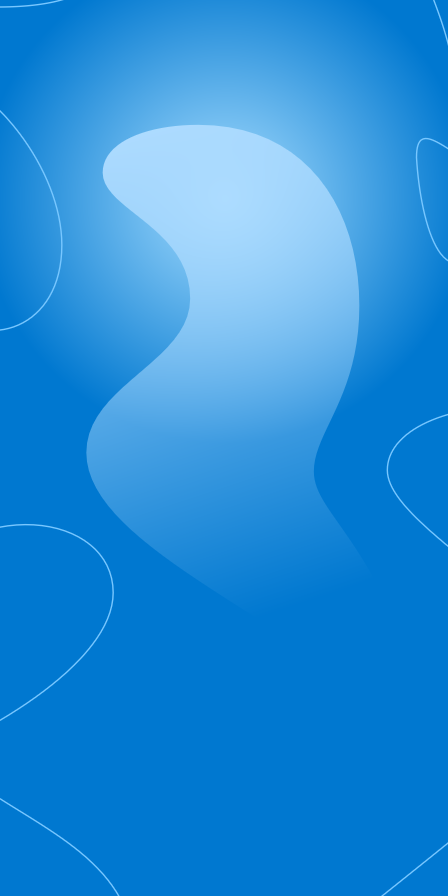
This background is drawn by a Shadertoy shader. Its source:

```glsl
// Blue backdrop with a soft radial glow, a fading wavy blob and thin curved outlines.

// Adds a cubic Bezier to a path: x holds the nearest distance, y the inside sign.
void addCurve(vec2 p, vec2 a, vec2 b, vec2 c, vec2 d, inout vec2 path) {
    const int STEPS = 20;
    vec2 from = a;
    for (int i = 1; i <= STEPS; i++) {
        float t = float(i) / float(STEPS), s = 1.0 - t;
        vec2 to = s*s*s*a + 3.0*s*s*t*b + 3.0*s*t*t*c + t*t*t*d;
        vec2 edge = to - from, rel = p - from;
        float along = clamp(dot(rel, edge) / dot(edge, edge), 0.0, 1.0);
        path.x = min(path.x, length(rel - edge * along));
        // Even-odd crossing test
        if ((from.y > p.y) != (to.y > p.y) && rel.x < edge.x * rel.y / edge.y)
            path.y = -path.y;
        from = to;
    }
}

// Signed distance to the blob, negative inside
float blobDistance(vec2 p) {
    vec2 path = vec2(1e4, 1.0);
    addCurve(p, vec2(88, 148), vec2(88, 122), vec2(125, 107), vec2(170, 107), path);
    addCurve(p, vec2(170, 107), vec2(262, 107), vec2(308, 178), vec2(308, 262), path);
    addCurve(p, vec2(308, 262), vec2(308, 340), vec2(269, 370), vec2(269, 404), path);
    addCurve(p, vec2(269, 404), vec2(269, 428), vec2(292, 445), vec2(320, 495), path);
    addCurve(p, vec2(320, 495), vec2(290, 507), vec2(260, 519), vec2(225, 533), path);
    addCurve(p, vec2(225, 533), vec2(150, 485), vec2(74, 440), vec2(74, 388), path);
    addCurve(p, vec2(74, 388), vec2(74, 330), vec2(163, 310), vec2(163, 256), path);
    addCurve(p, vec2(163, 256), vec2(163, 195), vec2(88, 180), vec2(88, 148), path);
    return path.x * path.y;
}

// Distance to the nearest thin outline
float outlineDistance(vec2 p) {
    vec2 path = vec2(1e4, 1.0);
    // Top corners
    addCurve(p, vec2(-2, 6), vec2(20, 6), vec2(40, 4), vec2(56, -1), path);
    addCurve(p, vec2(371, -2), vec2(376, 11), vec2(381, 25), vec2(385, 41), path);
    // Upper left and right loops
    addCurve(p, vec2(-1, 94), vec2(30, 125), vec2(53, 170), vec2(53, 210), path);
    addCurve(p, vec2(53, 210), vec2(53, 255), vec2(28, 280), vec2(-1, 283), path);
    addCurve(p, vec2(385, 128), vec2(368, 117), vec2(357, 112), vec2(357, 135), path);
    addCurve(p, vec2(357, 135), vec2(359, 170), vec2(368, 215), vec2(385, 224), path);
    // Middle right and left loops
    addCurve(p, vec2(385, 355), vec2(350, 365), vec2(332, 383), vec2(332, 403), path);
    addCurve(p, vec2(332, 403), vec2(332, 422), vec2(355, 444), vec2(385, 469), path);
    addCurve(p, vec2(-1, 452), vec2(50, 442), vec2(97, 465), vec2(97, 508), path);
    addCurve(p, vec2(97, 508), vec2(97, 545), vec2(55, 585), vec2(-1, 618), path);
    // Bottom corners
    addCurve(p, vec2(-1, 684), vec2(40, 710), vec2(82, 732), vec2(103, 770), path);
    addCurve(p, vec2(325, 770), vec2(345, 754), vec2(365, 738), vec2(386, 721), path);
    return path.x;
}

void mainImage(out vec4 fragColor, in vec2 fragCoord) {
    // Canvas grid of 384 by 768 units, y pointing down
    vec2 uv = fragCoord / iResolution.xy;
    vec2 p = vec2(uv.x, 1.0 - uv.y) * vec2(384, 768);
    float pixel = 384.0 / iResolution.x;

    // Radial glow on the base blue
    float glow = max(0.0, 1.0 - length(p - vec2(193, 170)) / 210.0);
    vec3 color = mix(vec3(0.0, 0.47, 0.815), vec3(0.66, 0.87, 1.0), glow);

    // Blob, fading along a tilted axis
    float fade = clamp((603.0 - p.y - 0.33 * p.x) * 0.0022, 0.0, 1.0);
    float blob = clamp(0.5 - blobDistance(p) / pixel, 0.0, 1.0);
    color = mix(color, vec3(0.68, 0.86, 1.0), blob * fade);

    // Outlines
    float line = clamp(0.5 + (0.6 - outlineDistance(p)) / pixel, 0.0, 1.0);
    color = mix(color, vec3(0.47, 0.78, 1.0), line);

    fragColor = vec4(color, 1.0);
}
```
